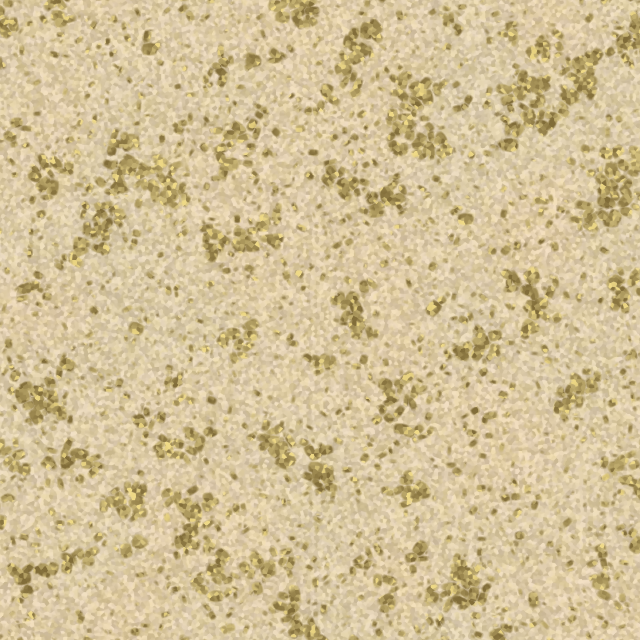
Reproduce this texture procedurally as a Shadertoy shader.

```glsl
// Cream plaster strewn with ragged clusters of gold flakes and loose specks.
// Rotated chips sit on a jittered grid and crowd together inside warped
// elliptical patches; smooth cellular noise gives the grain and the glitter.

const vec3 CREAM_SHADE = vec3(0.785, 0.715, 0.565);
const vec3 CREAM_LIGHT = vec3(0.950, 0.880, 0.745);
const vec3 OLIVE       = vec3(0.490, 0.410, 0.205);
const vec3 GOLD        = vec3(0.840, 0.765, 0.500);
const float TAU = 6.2831853;

vec3 hash3(vec2 cell, float seed) {
    vec3 h = fract(vec3(cell.xyx + seed * 7.31) * vec3(0.1031, 0.1030, 0.0973));
    h += dot(h, h.yxz + 33.33);
    return fract((h.xxy + h.yzz) * h.zyx);
}

vec2 rotate(vec2 p, float angle) {
    float c = cos(angle), s = sin(angle);
    return vec2(c * p.x + s * p.y, c * p.y - s * p.x);
}

// Cellular noise whose random cell tones blend softly into each other
float cellularTone(vec2 p, float seed, float sharpness) {
    vec2 cell = floor(p);
    float total = 0.0, weights = 0.0;
    for (int y = -1; y <= 1; y++)
    for (int x = -1; x <= 1; x++) {
        vec2 id = cell + vec2(x, y);
        vec3 h = hash3(id, seed);
        vec2 offset = id + h.xy - p;
        float w = exp(-sharpness * dot(offset, offset));
        total += w * h.z;
        weights += w;
    }
    return total / max(weights, 1e-6);
}

vec2 sineWarp(vec2 p) {
    return vec2(sin(p.y * 5.3 + 2.0 * sin(p.x * 3.1)) + 0.6 * sin(p.y * 11.7 + p.x * 4.0),
                sin(p.x * 4.7 + 2.0 * sin(p.y * 3.7)) + 0.6 * sin(p.x * 12.9 - p.y * 5.0));
}

// How strongly flakes gather at p: 1 inside a patch, 0 outside
float patchCore(vec2 p, float cells, float density) {
    p = p * cells;
    p += 0.075 * sineWarp(p);
    vec2 cell = floor(p);
    float nearest = 9.0;
    for (int y = -1; y <= 1; y++)
    for (int x = -1; x <= 1; x++) {
        vec2 id = cell + vec2(x, y);
        vec3 place = hash3(id, 1.0);
        vec3 form = hash3(id, 2.0);
        if (place.z > density) continue;
        float radius = mix(0.16, 0.46, form.x * form.x);
        float stretch = mix(1.0, 1.5, form.y);
        vec2 q = rotate(p - id - place.xy, form.z * TAU);
        nearest = min(nearest, length(q / vec2(stretch, 1.0 / stretch)) / radius);
    }
    return smoothstep(1.2, 0.75, nearest);
}

// Signed distance to a rounded, slightly angular chip
float chipDistance(vec2 q, vec2 halfSize) {
    vec2 a = abs(q) / halfSize;
    float edge = mix(length(a), max(a.x, a.y), 0.4);
    return (edge - 1.0) * halfSize.y;
}

// Distance to the nearest chip in canvas units; crowding thickens the patches
float flakeDistance(vec2 p, float cells, float density, float crowding, float seed) {
    vec2 cell = floor(p * cells);
    float nearest = 1.0;
    for (int y = -1; y <= 1; y++)
    for (int x = -1; x <= 1; x++) {
        vec2 id = cell + vec2(x, y);
        vec3 place = hash3(id, seed);
        vec3 form = hash3(id, seed + 1.0);
        vec2 center = id + place.xy;
        float core = 0.0;
        if (crowding > 0.0) core = crowding * patchCore(center / cells, 11.0, 0.76);
        if (place.z > mix(density, 0.93, core)) continue;
        float size = mix(0.39, 0.70, core) * mix(0.72, 1.25, form.x);
        vec2 halfSize = size * vec2(1.0, mix(0.45, 0.85, form.y));
        vec2 q = rotate(p * cells - center, form.z * TAU);
        nearest = min(nearest, chipDistance(q, halfSize));
    }
    return nearest / cells;
}

float softMask(float distance, float softness) {
    return smoothstep(softness, -softness, distance);
}

void mainImage(out vec4 fragColor, in vec2 fragCoord) {
    vec2 uv = fragCoord / iResolution.y;
    float softness = max(0.0021, 0.7 / iResolution.y);

    // Plaster: fine grain with faint yellow and broad warm drifts
    float grain = cellularTone(uv * 190.0, 11.0, 7.0);
    float tint = cellularTone(uv * 120.0, 12.0, 6.0);
    float drift = cellularTone(uv * 9.0, 13.0, 4.0);
    vec3 color = mix(CREAM_SHADE, CREAM_LIGHT, grain);
    color += vec3(0.0, 0.0, 0.07) * (0.5 - tint);
    color += vec3(0.02, 0.0, -0.01) * (drift - 0.5);

    // Flakes: clustered chips and loose specks, plus a faint fine dust
    float flakes = softMask(flakeDistance(uv, 64.0, 0.16, 1.0, 21.0), softness);
    float dust = softMask(flakeDistance(uv, 105.0, 0.09, 0.0, 31.0), softness);
    float cover = max(flakes * 0.96, dust * 0.65);

    // Metal: olive hollows and bright glints
    float glitter = cellularTone(uv * 165.0, 41.0, 9.0);
    float sheen = cellularTone(uv * 30.0, 42.0, 5.0);
    vec3 metal = mix(OLIVE, GOLD, clamp(glitter + 0.35 * (sheen - 0.5), 0.0, 1.0));
    metal += vec3(0.10, 0.09, 0.02) * smoothstep(0.78, 0.95, glitter);

    fragColor = vec4(mix(color, metal, cover), 1.0);
}
```
